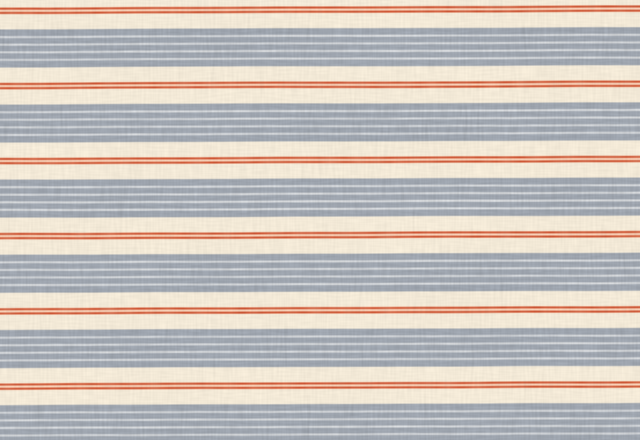
A WebGL 2 fragment shader for this pattern:

```glsl
#version 300 es
precision highp float;
// Woven ticking: blue bands split by pale pinstripes alternate with cream
// bands that carry a twin red line. Stripes are one folded coordinate, bent
// slightly by gradient noise; stretched noise gives the threads and slubs.

#define PITCH 0.1708         // height of one repeat, canvas height = 1
#define FIRST_RED 0.0245     // first red pair, measured from the top
#define TILT 0.0034          // rise of the stripes per unit of width
#define WOBBLE 0.0011        // waviness of the stripes
#define BAND_HALF 0.253      // half height of a blue band, in repeats
#define PIN_GAP 0.101        // spacing of the pale pinstripes, in repeats
#define PIN_HALF 0.014       // half width of a pinstripe
#define RED_OFFSET 0.028     // each red line from the middle of its pair
#define RED_HALF 0.0135      // half width of a red line
#define SOFT 0.008           // softness of the dyed edges
#define WEAVE 0.045          // strength of the thread texture

uniform vec2 u_resolution;
out vec4 fragColor;

const vec3 CREAM = vec3(0.953, 0.915, 0.843);
const vec3 BLUE  = vec3(0.618, 0.645, 0.683);
const vec3 PALE  = vec3(0.835, 0.845, 0.855);
const vec3 RED   = vec3(0.800, 0.335, 0.205);
const vec3 PEACH = vec3(0.965, 0.815, 0.715);

float hash(vec2 p) {
  vec3 q = fract(p.xyx * 0.1031);
  q += dot(q, q.yzx + 33.33);
  return fract((q.x + q.y) * q.z);
}

vec2 gradientAt(vec2 cell) {
  float angle = 6.28319 * hash(cell);
  return vec2(cos(angle), sin(angle));
}

// Gradient noise, roughly -0.7 to 0.7
float noise(vec2 p) {
  vec2 i = floor(p), f = fract(p);
  vec2 u = f * f * f * (f * (f * 6.0 - 15.0) + 10.0);
  vec2 e = vec2(1.0, 0.0);
  float a = dot(gradientAt(i), f);
  float b = dot(gradientAt(i + e.xy), f - e.xy);
  float c = dot(gradientAt(i + e.yx), f - e.yx);
  float d = dot(gradientAt(i + e.xx), f - e.xx);
  return mix(mix(a, b, u.x), mix(c, d, u.x), u.y);
}

// Coverage of a line of the given half width at distance d
float stripe(float d, float halfWidth, float edge) {
  return 1.0 - smoothstep(halfWidth - edge, halfWidth + edge, abs(d));
}

void main() {
  vec2 p = gl_FragCoord.xy / u_resolution.y;
  float edge = SOFT + 0.5 / (u_resolution.y * PITCH);

  // Stripe coordinate, counted downwards from the first red pair
  float bend = TILT * p.x + WOBBLE * noise(vec2(p.x * 4.0, p.y * 3.0) + 7.0);
  float s = (1.0 - p.y - FIRST_RED + bend) / PITCH;
  float row = floor(s);
  float fromBand = fract(s) - 0.5;
  float fromRed = 0.5 - abs(fromBand);

  // Blue band with four pinstripes of uneven strength
  float band = stripe(fromBand, BAND_HALF, edge);
  float pins = 0.0;
  for (int i = 0; i < 4; i++) {
    float k = float(i) - 1.5;
    float wear = 0.85 + 0.15 * hash(vec2(row + 20.0, k + 9.5))
               + 0.25 * noise(vec2(p.x * 14.0, row * 5.3 + k * 1.7 + 40.0));
    pins += wear * stripe(fromBand - k * PIN_GAP, PIN_HALF, edge);
  }

  // Twin red line with a peach bleed around it
  float red = stripe(fromRed - RED_OFFSET, RED_HALF, edge);
  float bleed = stripe(fromRed, RED_OFFSET + RED_HALF, edge * 1.5);
  red *= 0.95 + 0.2 * noise(vec2(p.x * 30.0, s * 6.0));

  vec3 color = mix(CREAM, mix(BLUE, PALE, clamp(pins, 0.0, 1.0)), band);
  color = mix(color, PEACH, bleed);
  color = mix(color, RED, clamp(red, 0.0, 1.0));

  // Weft and warp threads, occasional slubs, faint mottling
  float weft = noise(p * vec2(28.0, 210.0));
  float warp = noise(p * vec2(190.0, 22.0) + 50.0);
  float slub = smoothstep(0.25, 0.6, noise(p * vec2(75.0, 8.0) + 90.0));
  float mottle = noise(p * 5.0 + 13.0);
  float cloth = WEAVE * (0.8 * weft + 0.9 * warp - 0.5 * slub + 0.25 * mottle);
  color *= 1.0 + cloth * mix(0.75, 1.3, band);

  fragColor = vec4(clamp(color, 0.0, 1.0), 1.0);
}
```
